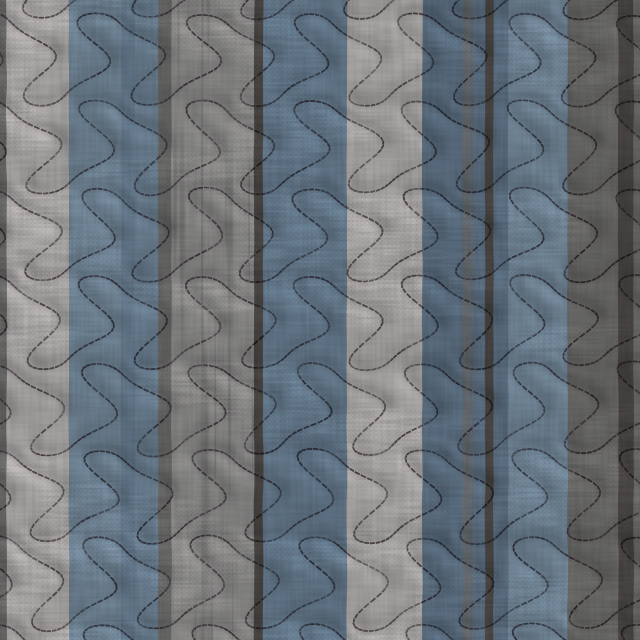
Write a WebGL 1 fragment shader that draws this texture.

```glsl
precision highp float;
// Quilted striped cloth: blue, grey and brown bands crossed by rows of dashed meander stitching.
uniform vec2 u_resolution;

#define CELL vec2(0.168, 0.1365)     // one meander: width and row spacing
#define ORIGIN vec2(0.4566, 0.4974)  // where a meander starts
#define STITCHES 56                  // dashes in one meander
#define DASH 0.58                    // stitched part of each step
#define THREAD 0.0014                // half width of the thread
#define PUFF 0.0145                  // reach of the relief beside a seam
#define RELIEF 0.075                 // strength of the relief
#define LIGHT vec2(0.64, 0.77)       // direction towards the light
#define WEAR 0.10                    // strength of the woven streaks

const float TAU = 6.2831853;
const vec3 BLUE = vec3(0.355, 0.430, 0.497);
const vec3 DEEP_BLUE = vec3(0.322, 0.390, 0.455);
const vec3 SOFT_BLUE = vec3(0.400, 0.473, 0.535);
const vec3 PALE = vec3(0.610, 0.600, 0.597);
const vec3 GREY = vec3(0.500, 0.497, 0.494);
const vec3 DARK_GREY = vec3(0.372, 0.370, 0.366);
const vec3 BROWN = vec3(0.258, 0.247, 0.240);

float hash(vec2 p) {
  p = fract(p * vec2(0.1031, 0.1137));
  p += dot(p, p.yx + 33.33);
  return fract((p.x + p.y) * p.x * 7.13 + p.y * 3.7);
}

float noise(vec2 p) {
  vec2 i = floor(p), f = fract(p);
  f = f * f * (3.0 - 2.0 * f);
  return mix(mix(hash(i), hash(i + vec2(1, 0)), f.x),
             mix(hash(i + vec2(0, 1)), hash(i + vec2(1, 1)), f.x), f.y);
}

// Coverage of a vertical band between two edges
float band(float x, float left, float right) {
  float soft = max(0.0008, 0.7 / u_resolution.x);
  return smoothstep(left - soft, left + soft, x) * (1.0 - smoothstep(right - soft, right + soft, x));
}

vec3 stripes(float x) {
  vec3 c = BLUE;
  c = mix(c, PALE, band(x, 0.010, 0.108) + band(x, 0.542, 0.660));
  c = mix(c, SOFT_BLUE, band(x, 0.108, 0.189) + band(x, 0.794, 0.887));
  c = mix(c, mix(BLUE, SOFT_BLUE, 0.5), band(x, 0.211, 0.247));
  c = mix(c, DEEP_BLUE, band(x, 0.660, 0.794));
  c = mix(c, DARK_GREY, band(x, -1.0, 0.010) + band(x, 0.247, 0.268) + band(x, 0.887, 2.0));
  c = mix(c, GREY, band(x, 0.268, 0.397));
  c = mix(c, DARK_GREY, 0.65 * band(x, 0.723, 0.739));
  return mix(c, BROWN, band(x, 0.397, 0.411) + band(x, 0.758, 0.771) + band(x, 0.966, 0.990));
}

// Overhanging S-curve; t runs from 0 to 1 over one cell
vec2 meander(float t) {
  float a = TAU * t;
  return vec2(CELL.x * t + 0.0226 * cos(2.0 * a) + 0.0255 * sin(2.0 * a) - 0.0123 * cos(4.0 * a),
              -0.0437 * cos(a) + 0.0512 * sin(a) + 0.0060 * cos(3.0 * a) - 0.0027 * sin(3.0 * a));
}

// Returns thread distance, slope towards the light, and closeness to the seam
vec3 quilting(vec2 p) {
  float thread = 1.0, slope = 0.0, seam = 0.0;
  vec2 a = meander(0.0);
  for (int i = 0; i < STITCHES; i++) {
    vec2 b = meander(float(i + 1) / float(STITCHES));
    vec2 d = p - a;
    d -= CELL * floor(d / CELL + 0.5);
    vec2 dash = (b - a) * DASH;
    float h = clamp(dot(d, dash) / dot(dash, dash), 0.0, 1.0);
    thread = min(thread, length(d - dash * h));
    float near = exp(-dot(d, d) / (PUFF * PUFF));
    slope -= dot(d, LIGHT) / PUFF * near;
    seam += near;
    a = b;
  }
  return vec3(thread, slope, seam);
}

// Fine threads, linen streaks and uneven patches
float weave(vec2 p) {
  float across = noise(p * vec2(28.0, 330.0)) - 0.5;
  float along = noise(p * vec2(310.0, 18.0)) - 0.5;
  float patches = smoothstep(0.4, 0.65, noise(p * vec2(7.0, 15.0) + 3.0));
  float grid = sin(p.x * TAU * 140.0) * sin(p.y * TAU * 140.0);
  return WEAR * (across * (0.6 + 0.7 * patches) + 0.7 * along)
       + 0.025 * grid * (0.5 + patches) + 0.05 * (patches - 0.5);
}

void main() {
  vec2 uv = gl_FragCoord.xy / u_resolution;

  // Hand-guided seams drift slightly between repeats
  vec2 drift = vec2(noise(uv * 9.0), noise(uv * 9.0 + 40.0)) - 0.5;
  vec2 p = uv - ORIGIN + drift * 0.009;
  p.x += (uv.y - 0.5) * 0.012;
  vec3 quilt = quilting(p);

  // Cloth bands, wavering a little at their edges
  vec3 color = stripes(uv.x + 0.0016 * (noise(uv * vec2(3.0, 24.0)) - 0.5));
  float linen = band(uv.x, 0.268, 0.397);
  float slub = smoothstep(0.72, 0.95, noise(vec2(uv.x * 190.0, uv.y * 3.0)));
  color *= 1.0 + weave(uv) - 0.12 * linen * slub;

  // Padding relief with irregular creases
  float crease = noise(uv * vec2(34.0, 28.0) + 17.0);
  float shade = quilt.y * RELIEF * (0.55 + 0.9 * crease) - 0.016 * quilt.z;
  color *= 1.03 + shade + 0.07 * (noise(uv * 19.0 + 7.0) - 0.5);

  // Dark, slightly reddish thread that fades here and there
  float soft = max(0.0007, 0.7 / u_resolution.y);
  float ink = 1.0 - smoothstep(THREAD - soft, THREAD + soft, quilt.x);
  ink *= 0.55 + 0.45 * noise(uv * 45.0);
  gl_FragColor = vec4(mix(color, color * vec3(0.42, 0.36, 0.39), ink), 1.0);
}
```
